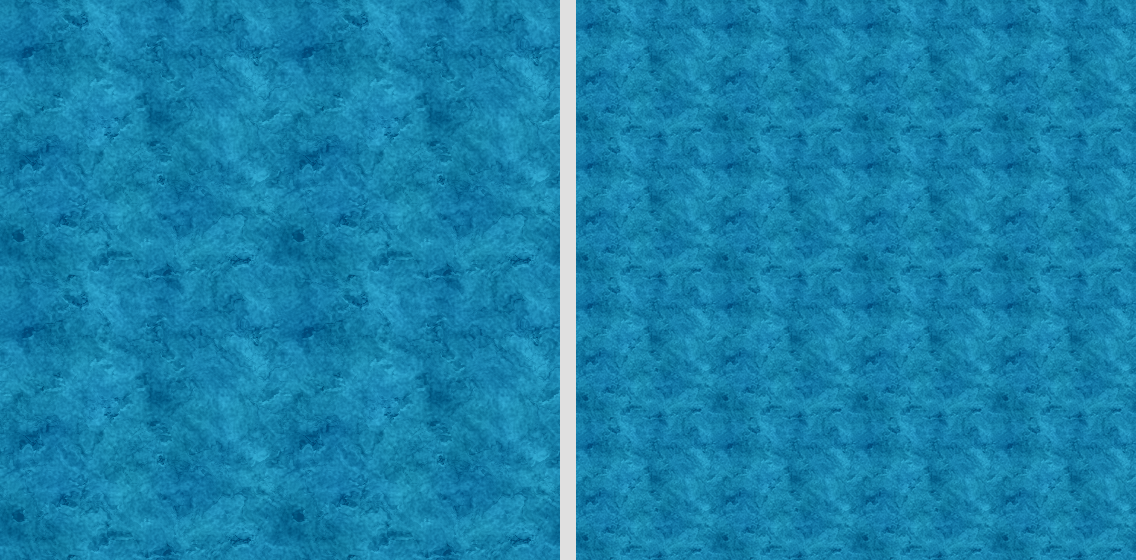
Left, the tile; right, the same tile 2 across and 2 down.
Give the GLSL for this texture, as a three.js fragment shader.

```glsl
// Mottled blue batik-like stone: brushed clouds, broken veins and small dark chips.
#define TILES 2.0
#define DEEP vec3(0.0, 0.34, 0.51)
#define PALE vec3(0.15, 0.60, 0.76)
#define BASE_TONE 0.67
#define CLOUD 0.30
#define STROKE 0.34
#define BRISTLE 0.17
#define VEIN 0.34
#define CHIP 0.46
#define GRAIN 0.24
#define WARP 0.06

varying vec2 vUv;

// Random vector from -1 to 1 for a lattice cell, without sine
vec2 hash2(vec2 cell) {
  vec3 h = fract(cell.xyx * vec3(0.1031, 0.1030, 0.0973));
  h += dot(h, h.yzx + 33.33);
  return fract((h.xx + h.yz) * h.zy) * 2.0 - 1.0;
}

float cornerSlope(vec2 cell, vec2 corner, vec2 f, vec2 period, float seed) {
  vec2 c = cell + corner;
  c -= period * floor((c + 0.5) / period);
  return dot(hash2(c + seed), f - corner);
}

// Gradient noise that wraps after a whole number of cells
float noise(vec2 p, vec2 period, float seed) {
  p *= period;
  vec2 cell = floor(p);
  vec2 f = p - cell;
  vec2 w = f * f * f * (f * (f * 6.0 - 15.0) + 10.0);
  float a = cornerSlope(cell, vec2(0.0, 0.0), f, period, seed);
  float b = cornerSlope(cell, vec2(1.0, 0.0), f, period, seed);
  float c = cornerSlope(cell, vec2(0.0, 1.0), f, period, seed);
  float d = cornerSlope(cell, vec2(1.0, 1.0), f, period, seed);
  return 1.6 * mix(mix(a, b, w.x), mix(c, d, w.x), w.y);
}

float fbm(vec2 p, vec2 period, float seed) {
  float sum = 0.0;
  float amplitude = 1.0;
  for (int i = 0; i < 5; i++) {
    sum += amplitude * noise(p, period, seed);
    period *= 2.0;
    amplitude *= 0.6;
    seed += 17.0;
  }
  return sum;
}

// Brush marks in two directions; integer shears keep them seamless
float strokes(vec2 p, float scale, float seed) {
  vec2 shearA = vec2(p.x - p.y, p.x + p.y);
  vec2 shearB = vec2(2.0 * p.x + p.y, 2.0 * p.y - p.x);
  float falling = fbm(shearA, vec2(3.0, 11.0) * scale, seed);
  float rising = fbm(shearB, vec2(2.0, 7.0) * scale, seed + 12.0);
  float patches = fbm(p, vec2(5.0), seed + 26.0);
  return mix(falling, rising, smoothstep(0.0, 0.12, patches));
}

// Thin broken lines along the zero level of a noise field
float veins(vec2 p, vec2 period, float seed) {
  float line = 1.0 - smoothstep(0.0, 0.12, abs(fbm(p, period, seed)));
  return line * smoothstep(-0.25, 0.4, noise(p, vec2(7.0), seed + 5.0));
}

// Ragged flakes, wider than tall
float chips(vec2 p) {
  return smoothstep(0.54, 0.68, fbm(p, vec2(6.0, 9.0), 71.0));
}

void main() {
  vec2 p = fract(vUv * TILES);

  // Bend the space so that marks curl
  vec2 bend = vec2(fbm(p, vec2(4.0), 3.0), fbm(p, vec2(4.0), 131.0));
  vec2 q = p + WARP * bend;
  vec2 slight = p + 0.3 * WARP * bend;

  // Soft clouds, broad brush marks and fine bristle marks
  float tone = BASE_TONE;
  tone += CLOUD * fbm(slight, vec2(4.0), 47.0);
  tone += STROKE * strokes(q, 1.0, 11.0);
  tone += BRISTLE * strokes(slight, 3.0, 151.0);

  // Dark lines, then chips with a pale lip
  float fineVeins = veins(slight, vec2(10.0, 12.0), 83.0);
  tone -= VEIN * (veins(q, vec2(4.0, 5.0), 97.0) + 0.7 * fineVeins);
  float chip = chips(slight);
  float lip = max(chips(slight + vec2(-0.004, 0.009)) - chip, 0.0);
  tone -= CHIP * chip * (0.6 + 0.8 * fineVeins);
  tone += 0.3 * lip;

  // Fine grain
  tone += GRAIN * noise(p, vec2(96.0), 7.0);
  tone += 0.6 * GRAIN * noise(p, vec2(48.0), 29.0);

  // Colour ramp with less red in the darks and a drift between teal and blue
  tone = clamp(tone, -0.15, 1.25);
  vec3 colour = mix(DEEP, PALE, tone);
  colour.r = PALE.r * pow(max(tone, 0.0), 1.2);
  colour += vec3(0.0, 0.010, -0.016) * fbm(slight, vec2(3.0), 109.0);
  gl_FragColor = vec4(clamp(colour, 0.0, 1.0), 1.0);
}
```
